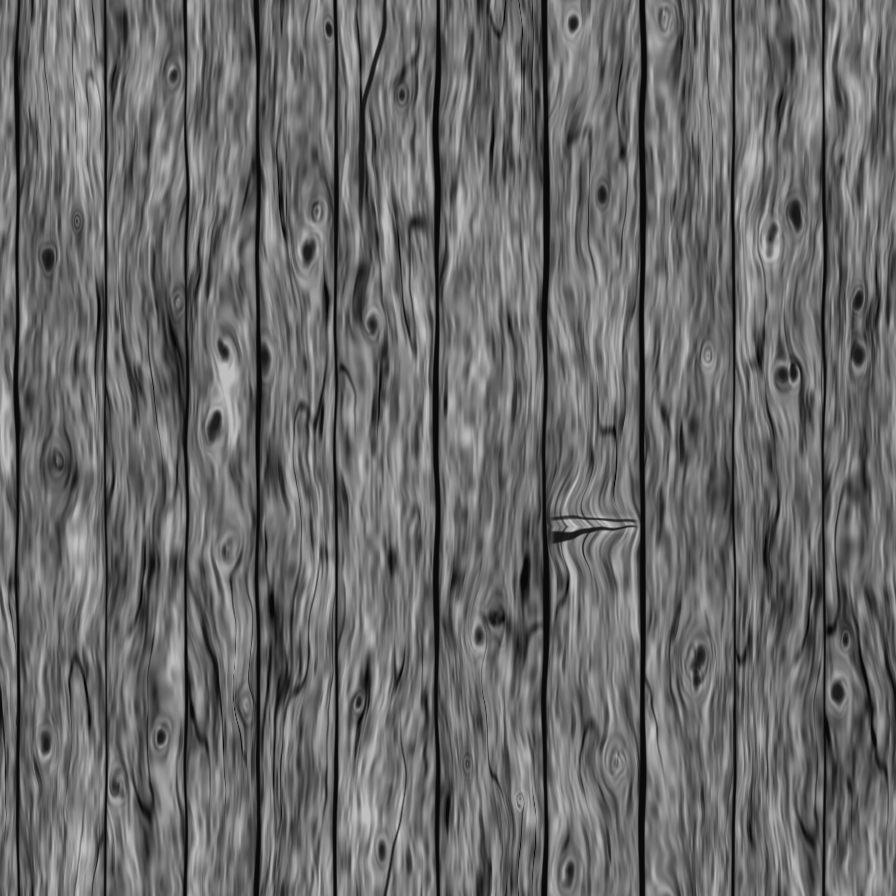
A WebGL 1 fragment shader for this texture:

```glsl
precision highp float;
uniform vec2 u_resolution;

float hash(vec2 p) {
  return fract(sin(dot(p, vec2(127.1, 311.7))) * 4375.85);
}

// Value noise that repeats on the unit square
float noise(vec2 p, vec2 freq) {
  p *= freq;
  vec2 i = floor(p), f = fract(p);
  f = f * f * (3.0 - 2.0 * f);
  vec2 a = mod(i, freq), b = mod(i + 1.0, freq);
  return mix(mix(hash(a), hash(vec2(b.x, a.y)), f.x),
             mix(hash(vec2(a.x, b.y)), hash(b), f.x), f.y);
}

// Shortest signed distance on a repeating unit interval
float wrap(float d) {
  return d - floor(d + 0.5);
}

// Left edge of a plank; boards narrow towards the fourth
float plankEdge(float i) {
  float k = (i - 4.0) / 1.7;
  return 0.0195 + 0.1 * i - 0.045 * exp(-k * k);
}

float gapWidth(float i, float y) {
  i = mod(i, 10.0);
  return mix(0.0011, 0.0029, hash(vec2(i, 5.3))) * (0.55 + 0.9 * noise(vec2(i * 0.1, y), vec2(10.0, 9.0)));
}

// Soft dark stroke of a given half width
float stroke(float d, float halfWidth, float soft) {
  return 1.0 - smoothstep(halfWidth - soft, halfWidth + soft, abs(d));
}

void main() {
  vec2 uv = gl_FragCoord.xy / u_resolution;
  float px = 1.0 / min(u_resolution.x, u_resolution.y);
  float y = uv.y;
  float x = uv.x + 0.004 * (noise(uv, vec2(10.0, 14.0)) - 0.5);

  // Find the plank under this point
  float plank = -1.0;
  for (int i = 0; i < 10; i++) {
    if (x > plankEdge(float(i))) plank = float(i);
  }
  float left = x - plankEdge(plank);
  float right = plankEdge(plank + 1.0) - x;
  float width = left + right;
  float id = mod(plank, 10.0);
  vec2 wood = vec2(left + id * 0.137, y + id * 0.29);

  // Wavy flow of the fibres
  vec2 grain = wood;
  grain.x += 0.034 * (noise(wood, vec2(13.0, 4.0)) - 0.5);
  grain.x += 0.008 * (noise(wood, vec2(36.0, 17.0)) - 0.5);
  grain.x += 0.002 * (noise(wood, vec2(90.0, 50.0)) - 0.5);

  // Knots part the fibres and leave dark hearts and rings
  float hollow = 0.0, rings = 0.0;
  for (int k = 0; k < 4; k++) {
    vec2 seed = vec2(id + 1.7, float(k) * 3.1 + 2.0);
    float size = mix(0.004, 0.011, hash(seed + 9.2));
    vec2 d = vec2(left - width * mix(0.06, 0.94, hash(seed)), wrap(y - hash(seed + 4.6)));
    vec2 q = d / (size * vec2(1.0, 2.1));
    float r2 = dot(q, q);
    float r = sqrt(r2) + 0.9 * (noise(wood, vec2(120.0, 60.0)) - 0.5);
    grain.x -= 1.6 * d.x / (0.7 + r2);
    rings += sin(r * 8.0) * exp(-0.6 * r2);
    hollow += step(0.35, hash(seed + 7.4)) * (1.0 - smoothstep(0.2, 0.85, r));
  }

  // One wide branch scar lying across the seventh plank
  float scarred = step(abs(id - 6.0), 0.5);
  vec2 scar = vec2(left - 0.052, y - 0.412);
  vec2 scarArea = scar / vec2(0.05, 0.036);
  float scarFade = scarred * exp(-dot(scarArea, scarArea));
  grain.x += scarFade * (0.9 * abs(scar.y) - 0.5 * scar.x);

  // Layered grain and broad weathering
  float tone = 0.462 + 0.05 * (hash(vec2(id, 8.1)) - 0.5);
  tone += 0.20 * (noise(grain, vec2(105.0, 8.0)) - 0.5);
  tone += 0.32 * (noise(grain, vec2(230.0, 20.0)) - 0.5);
  tone += 0.24 * (noise(grain, vec2(410.0, 56.0)) - 0.5);
  tone += 0.15 * (noise(wood, vec2(22.0, 5.0)) - 0.5);
  tone += 0.09 * rings;

  // Thin checks along the fibres
  float checks = stroke(noise(grain, vec2(64.0, 6.0)) - 0.5, 0.035, 0.035);
  checks *= smoothstep(0.35, 0.7, noise(wood, vec2(28.0, 8.0)));
  float pits = smoothstep(0.72, 0.92, noise(grain, vec2(140.0, 15.0)));
  tone -= 0.25 * checks + 0.17 * pits;

  // Worn pale rims
  tone += 0.15 * hash(vec2(id, 2.9)) * exp(-right / 0.007);
  tone += 0.12 * hash(vec2(id, 6.3)) * exp(-left / 0.006);

  // Scar: pale wedge between two dark splits
  float taper = clamp(1.0 - left / 0.105, 0.0, 1.0);
  float ragged = 0.006 * (noise(wood, vec2(60.0, 60.0)) - 0.5);
  float inside = scarred * smoothstep(0.004, 0.012, left) * smoothstep(0.004, 0.012, right);
  tone += 0.12 * inside * stroke(scar.y - 0.003, 0.009, 0.004);
  hollow += inside * stroke(scar.y + 0.011 * taper + ragged, 0.001 + 0.006 * taper * taper, 0.0015);
  hollow += 0.85 * inside * stroke(scar.y - 0.012 + 0.1 * abs(scar.x + 0.015) + ragged, 0.0018, 0.0015);

  // Long winding split in the fifth plank
  float along = wrap(y - 0.965);
  float splitFade = step(abs(id - 4.0), 0.5) * (1.0 - smoothstep(0.17, 0.28, abs(along)));
  float splitX = left - 0.05 - 0.025 * sin(along * 9.0) - 0.008 * (noise(wood, vec2(10.0, 24.0)) - 0.5);
  float splitWidth = 0.0045 * splitFade * noise(wood, vec2(6.0, 11.0));
  hollow += splitFade * stroke(splitX, splitWidth, 0.001 + px * 0.5);
  tone = mix(tone, 0.07, 0.92 * clamp(hollow, 0.0, 1.0));

  // Gaps between planks with a soft shadow
  float gapL = left - gapWidth(plank, y), gapR = right - gapWidth(plank + 1.0, y);
  float gap = min(gapL, gapR);
  tone *= 1.0 - 0.45 * exp(-max(gap, 0.0) / 0.0022);
  tone = mix(0.035, tone, smoothstep(-px, px, gap));

  gl_FragColor = vec4(vec3(clamp(tone, 0.03, 0.75)), 1.0);
}
```
